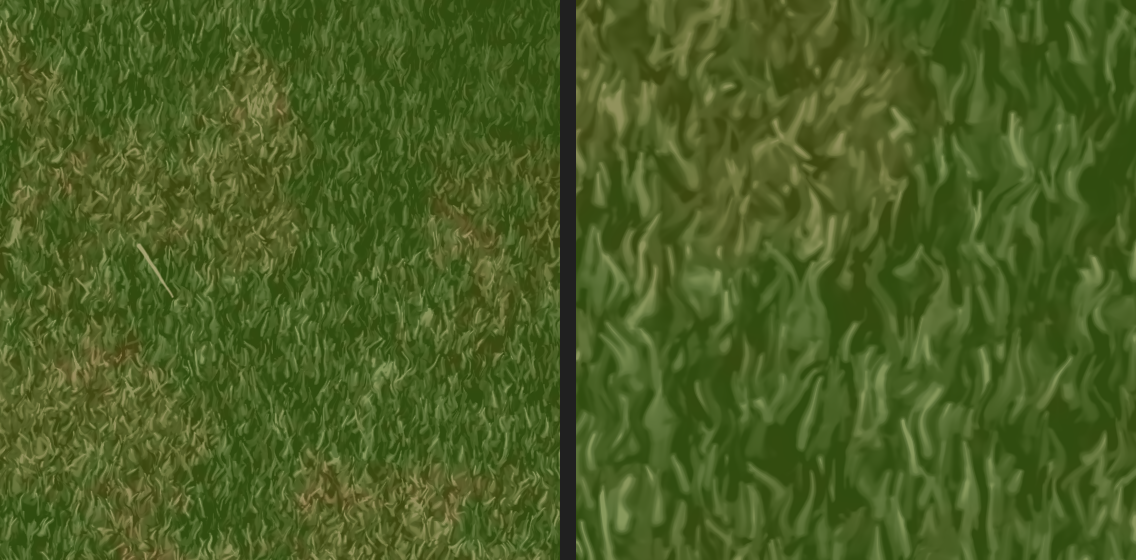
Left, the full canvas; right, a detail of the centre.
Reproduce this texture procedurally as a Shadertoy shader.

```glsl
#define BLADE_CELL 0.023
#define BLADE_LAYERS 6
#define BLADE_HALF_LENGTH 0.014
#define BLADE_HALF_WIDTH 0.0027
#define BLADE_SOFTNESS 0.0026
#define BLADE_LEAN 0.75
#define BEND 0.011
#define PATCH_SCALE 5.0
#define CONTRAST 1.15

float hash(vec2 p) {
    vec3 q = fract(p.xyx * vec3(0.1031, 0.1030, 0.0973));
    q += dot(q, q.yzx + 33.33);
    return fract((q.x + q.y) * q.z);
}

vec2 hash2(vec2 p) {
    return vec2(hash(p), hash(p + 57.3));
}

float noise(vec2 p) {
    vec2 i = floor(p), f = fract(p);
    f = f * f * (3.0 - 2.0 * f);
    float low = mix(hash(i), hash(i + vec2(1, 0)), f.x);
    float high = mix(hash(i + vec2(0, 1)), hash(i + vec2(1, 1)), f.x);
    return mix(low, high, f.y);
}

float fbm(vec2 p) {
    float sum = 0.0, weight = 0.5;
    for (int i = 0; i < 4; i++) {
        sum += weight * noise(p);
        p = mat2(1.6, 1.2, -1.2, 1.6) * p + 7.1;
        weight *= 0.5;
    }
    return sum / 0.9375;
}

// Distance to a segment, with its position along the segment in y
vec2 segment(vec2 p, vec2 a, vec2 b) {
    vec2 ab = b - a;
    float along = clamp(dot(p - a, ab) / dot(ab, ab), 0.0, 1.0);
    return vec2(length(p - a - ab * along), along);
}

// Overlays one layer of scattered, tapered blades on the tone
float bladeLayer(vec2 p, float tone, float seed, float dryness) {
    vec2 home = floor(p / BLADE_CELL);
    for (int y = -1; y <= 1; y++)
    for (int x = -1; x <= 1; x++) {
        vec2 cell = home + vec2(x, y);
        vec2 id = cell + 100.0 + seed * 37.0;
        vec2 center = (cell + hash2(id)) * BLADE_CELL;
        vec2 shape = hash2(id + 211.0);
        float lean = (shape.x + hash(id + 331.0) - 0.9) * BLADE_LEAN * (1.0 + 0.7 * dryness);
        float halfLength = BLADE_HALF_LENGTH * mix(0.45, 1.35, shape.y) * (1.0 - 0.25 * dryness);
        vec2 reach = halfLength * vec2(sin(lean), cos(lean));
        vec2 d = segment(p, center - reach, center + reach);
        float width = BLADE_HALF_WIDTH * mix(1.2, 0.5, d.y);
        float cover = 1.0 - smoothstep(width - BLADE_SOFTNESS, width + BLADE_SOFTNESS, d.x);
        float bladeTone = pow(hash(id + 457.0), 1.35) * (0.85 + 0.3 * d.y);
        tone = mix(tone, bladeTone, cover * 0.9);
    }
    return tone;
}

vec3 ramp(float t, vec3 shade, vec3 body, vec3 lit, vec3 tip) {
    vec3 c = mix(shade, body, smoothstep(0.0, 0.36, t));
    c = mix(c, lit, smoothstep(0.34, 0.68, t));
    return mix(c, tip, smoothstep(0.66, 1.0, t));
}

void mainImage(out vec4 fragColor, in vec2 fragCoord) {
    vec2 uv = fragCoord / iResolution.y;

    // Broad patches of dry and lush grass
    float broad = fbm(uv * PATCH_SCALE + 3.7);
    float slope = 0.22 * (0.55 - uv.y) + 0.08 * (uv.x - 0.5);
    float dryness = smoothstep(0.38, 0.68, broad + slope);
    float shadow = smoothstep(1.25, 1.9, uv.x + uv.y);

    // Bent blades over dark soil
    vec2 bend = vec2(noise(uv * 48.0), noise(uv * 48.0 + 19.0)) - 0.5;
    vec2 p = uv + BEND * bend;
    float tone = 0.3 * noise(uv * vec2(110.0, 60.0));
    for (int i = 0; i < BLADE_LAYERS; i++)
        tone = bladeLayer(p, tone, float(i) + 1.0, dryness);

    // Clumps, local shade and fine mottling
    float clump = fbm(uv * 17.0 + 11.0) - 0.5;
    float mottle = noise(p * vec2(170.0, 110.0)) - 0.5;
    tone = 0.37 + (tone - 0.38) * CONTRAST * mix(1.0, 0.6, shadow);
    tone += 0.42 * clump + 0.13 * mottle + 0.14 * (dryness - 0.4) - 0.15 * shadow;

    // Green and straw palettes
    vec3 green = ramp(tone, vec3(0.19, 0.30, 0.06), vec3(0.28, 0.38, 0.14),
                      vec3(0.37, 0.46, 0.23), vec3(0.53, 0.60, 0.36));
    vec3 straw = ramp(tone, vec3(0.24, 0.28, 0.06), vec3(0.34, 0.38, 0.16),
                      vec3(0.45, 0.48, 0.25), vec3(0.57, 0.57, 0.36));
    float fleck = noise(uv * 42.0 + 5.0) - 0.5;
    vec3 color = mix(green, straw, clamp(dryness + 0.7 * fleck, 0.0, 1.0));

    // Rusty spots in the driest grass
    float rust = smoothstep(0.6, 0.8, fbm(uv * 9.0 + 41.0)) * dryness;
    color += rust * vec3(0.08, -0.01, 0.03);

    // One pale dry stalk
    vec2 stalk = segment(uv + 0.25 * BEND * bend, vec2(0.308, 0.470), vec2(0.249, 0.562));
    float stalkWidth = mix(0.0015, 0.0042, stalk.y);
    float stalkCover = 1.0 - smoothstep(stalkWidth - 0.002, stalkWidth + 0.002, stalk.x);
    color = mix(color, vec3(0.72, 0.70, 0.51), 0.85 * stalkCover);

    fragColor = vec4(clamp(color, 0.0, 1.0), 1.0);
}
```
